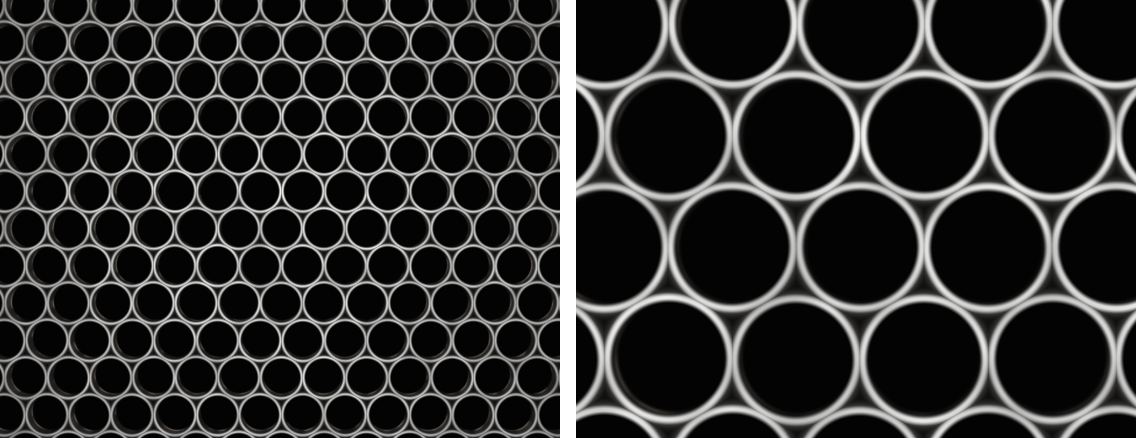
Left: the whole. Right: its middle third, enlarged.
Give the GLSL for this pattern, as a Shadertoy shader.

```glsl
// Stacked steel tubes seen end-on: bright rims, black bores, inner walls opening toward the edges.
#define TUBES_PER_HEIGHT 10.27
#define ROW_STEP 0.874
#define LATTICE_ORIGIN vec2(0.034, -0.223)
#define VIEW_AXIS vec2(0.6, 0.2)
#define RIM_RADIUS 0.478
#define RIM_HALF_WIDTH 0.025
#define FAR_RADIUS 0.436
#define PARALLAX 0.017
#define JITTER 0.012
#define RIM_COLOR vec3(0.83, 0.83, 0.825)
#define WALL_COLOR vec3(0.125, 0.12, 0.115)
#define GLINT_COLOR vec3(0.34, 0.30, 0.27)

float hash(vec2 p) {
    vec3 q = fract(vec3(p.xyx) * 0.1031);
    q += dot(q, q.yzx + 33.33);
    return fract((q.x + q.y) * q.z);
}

float noise(vec2 p) {
    vec2 cell = floor(p), f = fract(p);
    f = f * f * (3.0 - 2.0 * f);
    return mix(mix(hash(cell), hash(cell + vec2(1, 0)), f.x),
               mix(hash(cell + vec2(0, 1)), hash(cell + vec2(1, 1)), f.x), f.y);
}

// Antialiased coverage of a signed distance
float cover(float d, float soft) {
    return 1.0 - smoothstep(-soft, soft, d);
}

// Inside of one tube: q is relative to its mouth, view is the mouth relative to the eye axis
vec3 tubeInterior(vec2 q, vec2 view, float wear, float soft) {
    float farEdge = length(q + view * PARALLAX) - FAR_RADIUS;
    float facing = dot(normalize(q + 1e-4), normalize(view + 1e-4));
    float tilt = smoothstep(0.5, 5.0, length(view));
    float wall = 1.0 - cover(farEdge, soft);
    float lit = smoothstep(0.1, 0.9, facing) * tilt;
    float glint = cover(abs(farEdge - 0.012) - 0.008, soft) * lit;
    vec3 color = WALL_COLOR * wall * mix(0.5, 1.0, lit) * (0.65 + 0.7 * wear);
    return color + GLINT_COLOR * glint * smoothstep(0.2, 0.8, wear);
}

void mainImage(out vec4 fragColor, in vec2 fragCoord) {
    vec2 p = (fragCoord - 0.5 * iResolution.xy) / iResolution.y * TUBES_PER_HEIGHT;
    float soft = 0.018 + 0.5 * TUBES_PER_HEIGHT / iResolution.y;
    float grain = noise(p * 6.0 + 80.0);
    vec2 g = p - LATTICE_ORIGIN;

    vec3 interior = vec3(0.0);
    float rim = 0.0, outside = 1.0;

    // Neighbouring tubes of the staggered rows
    for (int j = -1; j <= 1; j++) {
        float row = floor(g.y / ROW_STEP + 0.5) + float(j);
        float stagger = 0.5 * mod(row, 2.0);
        for (int i = -1; i <= 1; i++) {
            float column = floor(g.x - stagger + 0.5) + float(i);
            vec2 id = vec2(column, row) + 50.0;
            vec2 wobble = vec2(hash(id), hash(id + 17.0)) - 0.5;
            vec2 center = vec2(column + stagger, row * ROW_STEP) + JITTER * wobble;
            vec2 q = g - center;
            float d = length(q);
            float shade = 0.94 + 0.12 * hash(id + 31.0);
            rim = max(rim, shade * cover(abs(d - RIM_RADIUS) - RIM_HALF_WIDTH, soft));
            outside = min(outside, d - RIM_RADIUS - RIM_HALF_WIDTH);
            if (d < RIM_RADIUS)
                interior = tubeInterior(q, center + LATTICE_ORIGIN - VIEW_AXIS, grain, soft);
        }
    }

    // Gaps between tubes fade from grey flanks to a black core
    vec3 gap = vec3(0.30, 0.295, 0.285) * exp(-max(outside, 0.0) / 0.04);
    vec3 color = 0.01 + mix(interior, gap, smoothstep(-soft, soft, outside + RIM_HALF_WIDTH));

    // Rims with uneven polish and softer light toward the borders
    float light = 1.04 - 0.005 * dot(p, p);
    float polish = 0.88 + 0.22 * noise(p * 4.0 + 40.0);
    color = mix(color, RIM_COLOR * light * polish, min(rim, 1.0));

    fragColor = vec4(clamp(color, 0.0, 1.0), 1.0);
}
```
